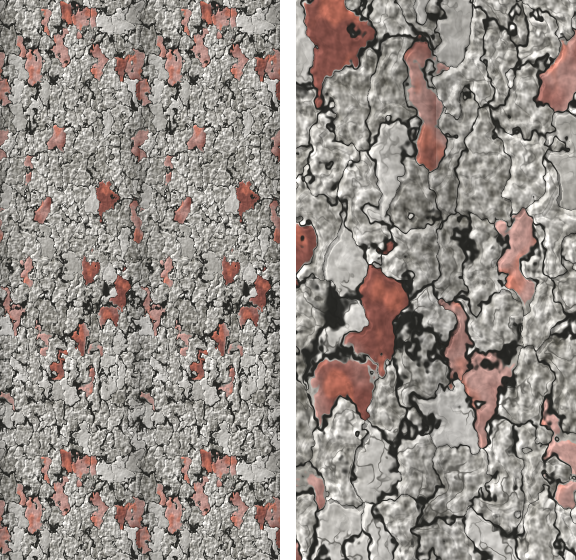
Left, the full canvas; right, a detail of the centre.
Give the GLSL for this texture, as a Shadertoy shader.

```glsl
// Weathered pine bark: grey flaking plates, black fissures and exposed red inner bark.

#define TILES vec2(2.0, 1.25)     // repeats across and down
#define SEAM_HEIGHT 0.5           // where one tile meets the next
#define PLATES vec2(11.0, 18.0)   // large plates per tile
#define CHIPS vec2(23.0, 42.0)    // small flakes per tile
#define CRACK_WIDTH 0.13
#define RED_SHARE 0.16
#define PALE_SHARE 0.17
#define RELIEF 0.62
#define GRAIN 0.95
#define TO_LIGHT vec2(-0.007, 0.0025)

const vec3 FISSURE = vec3(0.13, 0.13, 0.12);
const vec3 SHADE   = vec3(0.46, 0.45, 0.42);
const vec3 PALE    = vec3(0.75, 0.74, 0.72);
const vec3 PINK    = vec3(0.71, 0.56, 0.53);
const vec3 RUST    = vec3(0.49, 0.30, 0.27);
const vec3 ORANGE  = vec3(0.74, 0.43, 0.35);

struct Bark { float height, edge, chipEdge, grain; vec2 id; };

vec2 hash2(vec2 p) {
    vec3 q = fract(p.xyx * vec3(0.1031, 0.1030, 0.0973));
    q += dot(q, q.yzx + 33.33);
    return fract((q.xx + q.yz) * q.zy);
}

float corner(vec2 cell, vec2 offset, vec2 period) {
    float angle = 6.2832 * hash2(mod(cell, period) + 17.0).x;
    return dot(vec2(cos(angle), sin(angle)), offset);
}

// Gradient noise that wraps after the given number of cells
float gradientNoise(vec2 p, vec2 period) {
    vec2 i = floor(p), f = p - i;
    vec2 u = f * f * f * (f * (f * 6.0 - 15.0) + 10.0);
    vec2 e = vec2(1.0, 0.0);
    return mix(mix(corner(i, f, period), corner(i + e, f - e, period), u.x),
               mix(corner(i + e.yx, f - e.yx, period),
                   corner(i + e.xx, f - e.xx, period), u.x), u.y);
}

float fbm(vec2 t, vec2 cells, int octaves) {
    float sum = 0.0, gain = 1.0;
    for (int k = 0; k < octaves; k++) {
        sum += gain * gradientNoise(t * cells, cells);
        cells *= 2.0;
        gain *= 0.55;
    }
    return sum;
}

// Wrapping cells: x is the gap to the nearest border, yz is a random id
vec3 flakes(vec2 p, vec2 period, float seed) {
    vec2 i = floor(p), f = p - i, id = vec2(0.0);
    float nearest = 9.0, second = 9.0;
    for (int y = -1; y <= 1; y++)
    for (int x = -1; x <= 1; x++) {
        vec2 o = vec2(x, y);
        vec2 rnd = hash2(mod(i + o, period) + seed);
        float d = length(o + 0.08 + 0.84 * rnd - f);
        if (d < nearest) { second = nearest; nearest = d; id = rnd; }
        else second = min(second, d);
    }
    return vec3(second - nearest, fract(id * 37.7 + id.yx * 11.3));
}

Bark barkAt(vec2 t) {
    // Jagged plate outlines come from warping the cells
    vec2 warp = vec2(fbm(t, vec2(9.0, 25.0), 4),
                     fbm(t + 0.37, vec2(9.0, 25.0), 4));
    vec3 plate = flakes(t * PLATES + warp * vec2(0.75, 0.65), PLATES, 5.0);
    vec3 chip = flakes(t * CHIPS + warp * vec2(1.5, 1.3), CHIPS, 71.0);
    float grain = fbm(t, vec2(36.0, 100.0), 3);
    bool smoothPlate = plate.y > 1.0 - RED_SHARE || plate.y < PALE_SHARE;
    float rough = smoothPlate ? 0.3 : 1.0;
    float height = 0.55 * plate.z + 0.4 * smoothstep(0.0, 0.2, plate.x)
                 + rough * (0.3 * chip.z + 0.2 * smoothstep(0.0, 0.2, chip.x) + 0.55 * grain);
    return Bark(height, plate.x, chip.x, grain * rough, plate.yz);
}

vec3 barkColor(vec2 uv) {
    vec2 t = fract((uv - vec2(0.0, SEAM_HEIGHT)) * TILES);
    Bark b = barkAt(t);
    float light = clamp(b.height - barkAt(t + TO_LIGHT).height, -0.6, 0.45);
    float patches = fbm(t + 0.61, vec2(5.0, 13.0), 3);
    float wear = mix(0.55, 1.2, smoothstep(0.0, 0.75, t.y));

    // Grey outer bark, with smooth pale plates
    float tone = 0.62 + GRAIN * b.grain + 0.45 * patches + 0.35 * (b.id.y - 0.5);
    if (b.id.x < PALE_SHARE) tone += 0.3;
    vec3 color = mix(SHADE, PALE, clamp(tone, -0.5, 1.25));

    // Red inner bark, deeper in hue toward the right of the tile
    float exposed = step(1.0 - RED_SHARE, b.id.x)
                  * smoothstep(0.06, 0.14, b.edge + 0.3 * patches);
    float depth = b.id.y * 0.6 + t.x * 0.5 + 0.7 * patches;
    vec3 red = mix(PINK, RUST, smoothstep(0.45, 0.95, depth));
    red = mix(red, ORANGE, 0.7 * smoothstep(0.05, 0.35, fbm(t + 0.23, vec2(12.0, 24.0), 2)));
    color = mix(color, red * (1.0 + 0.6 * b.grain), exposed);

    // Relief and the darker flanks of the trunk
    color *= 1.0 + RELIEF * light;
    color *= 1.03 - 0.2 * pow(abs(2.0 * t.x - 1.0), 6.0);

    // Fissures widen and close along the plate borders
    float opening = max(0.0, 0.5 + 2.0 * fbm(t + 0.11, vec2(10.0, 26.0), 2));
    float width = CRACK_WIDTH * wear * opening;
    float crack = 1.0 - smoothstep(width * 0.35, width + 0.03, b.edge);
    float hairline = (1.0 - smoothstep(0.0, 0.04 + 0.1 * opening, b.chipEdge))
                   * (1.0 - exposed) * smoothstep(0.25, 0.9, opening);
    color = mix(color, SHADE * 0.65, 0.6 * wear * hairline);
    return mix(color, FISSURE, 0.95 * crack);
}

void mainImage(out vec4 fragColor, in vec2 fragCoord) {
    // Four samples per pixel smooth the edges
    vec3 sum = vec3(0.0);
    for (int k = 0; k < 4; k++) {
        vec2 offset = vec2(k % 2, k / 2) * 0.5 - 0.25;
        sum += barkColor((fragCoord + offset) / iResolution.xy);
    }
    fragColor = vec4(clamp(sum * 0.25, 0.0, 1.0), 1.0);
}
```
